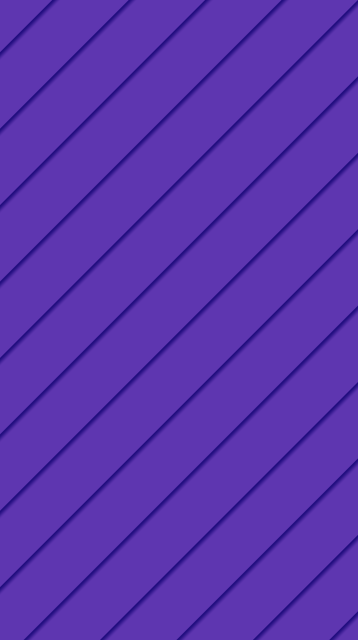
Reproduce this pattern procedurally as a WebGL 2 fragment shader.

```glsl
#version 300 es
precision highp float;
// Diagonal violet bands, each casting a soft indigo shadow on the next.

uniform vec2 u_resolution;
out vec4 fragColor;

const vec3 BAND_COLOR = vec3(0.37, 0.21, 0.69);
const vec3 SHADOW_COLOR = vec3(0.12, 0.045, 0.49);
const float BANDS_PER_HEIGHT = 8.375;
const float FIRST_EDGE = 0.684;    // offset from the top left, in bands
const float SHADOW_WIDTH = 0.12;   // share of one band

// Signed distance to the nearest band edge, in bands.
float edgeDistance(float position) {
    return fract(position + 0.5) - 0.5;
}

// Crisp on the upper left side, fading toward the lower right.
float castShadow(float dist, float width, float blur) {
    float crispEdge = smoothstep(-blur, blur, dist);
    float falloff = 1.0 - smoothstep(0.0, width, dist);
    return crispEdge * falloff;
}

void main() {
    // Height is one unit, so the bands stay at 45 degrees.
    vec2 uv = gl_FragCoord.xy / u_resolution.y;
    float position = (uv.x + 1.0 - uv.y) * BANDS_PER_HEIGHT - FIRST_EDGE;
    float pixel = BANDS_PER_HEIGHT / u_resolution.y;

    float shadow = castShadow(edgeDistance(position), SHADOW_WIDTH, pixel);
    fragColor = vec4(mix(BAND_COLOR, SHADOW_COLOR, shadow), 1.0);
}
```
